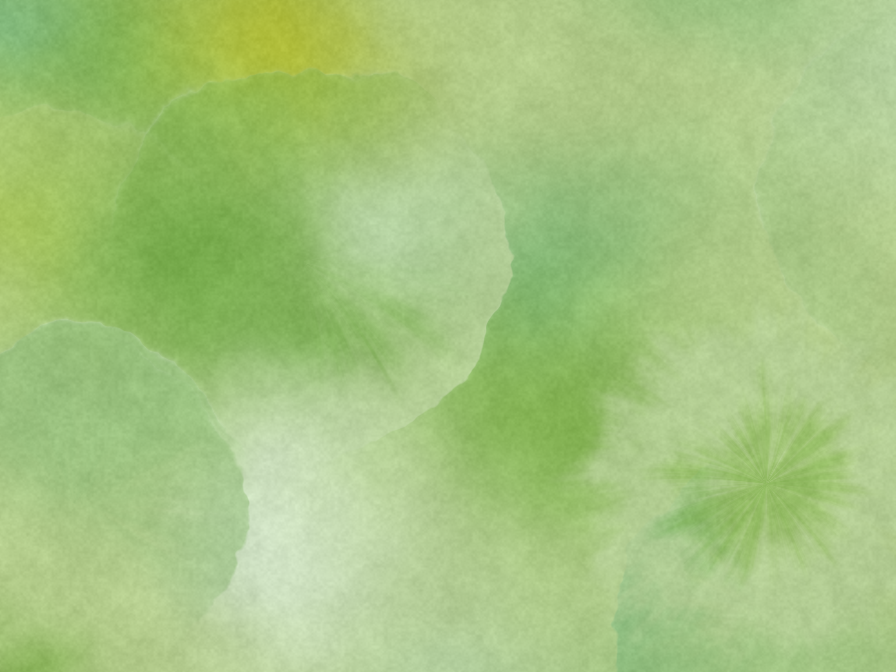
Write a Shadertoy shader that draws this background.

```glsl
// Layered green watercolour: soft pigment washes on warped coordinates,
// round veils with a crisp dried edge on one side, one feathered bloom
// with radial streaks, and a fine paper grain over everything.

const vec3 LEAF  = vec3(0.45, 0.66, 0.28);
const vec3 MOSS  = vec3(0.51, 0.70, 0.31);
const vec3 SAGE  = vec3(0.59, 0.75, 0.49);
const vec3 TEAL  = vec3(0.50, 0.72, 0.49);
const vec3 KHAKI = vec3(0.70, 0.79, 0.50);
const vec3 PALE  = vec3(0.71, 0.81, 0.59);
const vec3 MIST  = vec3(0.73, 0.84, 0.67);
const vec3 MILK  = vec3(0.82, 0.89, 0.78);
const vec3 LIME  = vec3(0.70, 0.80, 0.38);
const vec3 GOLD  = vec3(0.71, 0.74, 0.18);

float hash(vec2 p) {
    return fract(sin(dot(p, vec2(12.9898, 78.233))) * 43758.5453);
}

float noise(vec2 p) {
    vec2 i = floor(p), f = fract(p);
    f = f * f * (3.0 - 2.0 * f);
    float low = mix(hash(i), hash(i + vec2(1, 0)), f.x);
    float high = mix(hash(i + vec2(0, 1)), hash(i + vec2(1, 1)), f.x);
    return mix(low, high, f.y);
}

// Fractal noise, centred on zero.
float fbm(vec2 p) {
    float sum = 0.0, amp = 0.5;
    for (int i = 0; i < 5; i++) {
        sum += amp * (noise(p) - 0.5);
        p = mat2(1.6, 1.2, -1.2, 1.6) * p + 7.3;
        amp *= 0.55;
    }
    return sum;
}

// Soft elliptical patch of pigment.
vec3 wash(vec3 col, vec2 p, vec2 centre, vec2 size, vec3 tint, float strength) {
    vec2 q = (p - centre) / size;
    return mix(col, tint, strength * exp(-dot(q, q)));
}

// Disc whose edge is crisp toward 'facing' and fades inward over 'depth'.
vec3 veil(vec3 col, vec2 p, vec2 centre, float radius, vec2 facing,
          float depth, vec3 tint, float strength, float rimLight) {
    vec2 q = p - centre;
    float r = length(q);
    vec2 dir = q / max(r, 0.001);
    float d = r - radius + 0.07 * fbm(p * 8.0);
    float side = smoothstep(0.25, 0.85, dot(dir, normalize(facing)));
    float streak = fbm(dir * 8.0 + r * 4.0) + 0.6 * fbm(p * 14.0);
    float fade = d / (depth * max(0.3, 1.0 + 1.3 * streak));
    float soft = max(0.002, 1.0 / iResolution.y);
    float inside = smoothstep(soft, -soft, d);
    col = mix(col, tint, strength * side * inside * exp(-fade * fade));
    float broken = clamp(0.5 + 1.6 * fbm(p * 22.0), 0.0, 1.0);
    return mix(col, MILK, rimLight * side * broken * exp(-abs(d) / 0.0035));
}

// Dark heart bleeding into a pale ring through radial feathers.
vec3 feathered(vec3 col, vec2 p, vec2 centre, float radius) {
    vec2 q = p - centre;
    float r = length(q);
    vec2 dir = q / max(r, 0.001);
    float streak = fbm(dir * 6.0 + r * 3.0);
    float s = r / radius + 0.6 * streak + 0.5 * fbm(p * 13.0);
    float ring = smoothstep(0.15, 0.65, s) * (1.0 - smoothstep(0.75, 1.2, s));
    float heart = 1.0 - smoothstep(0.0, 0.62, s);
    col = mix(col, PALE, 0.85 * ring);
    return mix(col, MOSS, 0.7 * heart);
}

void mainImage(out vec4 fragColor, in vec2 fragCoord) {
    vec2 p = fragCoord / iResolution.y;
    p.x += 0.5 * (4.0 / 3.0 - iResolution.x / iResolution.y);
    vec2 w = p + 0.13 * vec2(fbm(p * 5.0), fbm(p * 5.0 + 31.0));

    // Ground washes along the top and right
    vec3 col = mix(PALE, KHAKI, 0.5);
    col = wash(col, w, vec2(0.15, 0.95), vec2(0.26, 0.18), MOSS, 0.95);
    col = wash(col, w, vec2(0.0, 1.0), vec2(0.14, 0.13), TEAL, 0.9);
    col = wash(col, w, vec2(0.42, 0.95), vec2(0.16, 0.15), GOLD, 0.85);
    col = wash(col, w, vec2(1.08, 1.02), vec2(0.17, 0.09), SAGE, 0.9);
    col = wash(col, w, vec2(0.93, 0.70), vec2(0.20, 0.10), SAGE, 0.5);
    col = wash(col, w, vec2(0.80, 0.58), vec2(0.17, 0.15), TEAL, 0.9);
    col = wash(col, w, vec2(0.82, 0.37), vec2(0.23, 0.19), MOSS, 1.0);
    col = wash(col, w, vec2(0.80, 0.34), vec2(0.12, 0.10), MOSS, 0.8);
    col = veil(col, p, vec2(1.45, 0.72), 0.31, vec2(-1, 0), 0.13, SAGE, 0.35, 0.3);
    col = wash(col, w, vec2(1.34, 0.92), vec2(0.17, 0.20), MIST, 0.7);

    // Left veil and the large central disc
    col = veil(col, p, vec2(0.08, 0.58), 0.26, vec2(0, 1), 0.22, KHAKI, 0.5, 0.35);
    col = wash(col, w, vec2(0.02, 0.65), vec2(0.16, 0.14), LIME, 0.9);
    col = veil(col, p, vec2(0.45, 0.61), 0.30, vec2(-0.4, 0.9), 0.18, MOSS, 0.45, 0.4);
    col = wash(col, w, vec2(0.32, 0.62), vec2(0.24, 0.20), LEAF, 0.95);
    col = wash(col, w, vec2(0.47, 0.49), vec2(0.19, 0.12), LEAF, 0.9);
    col = veil(col, p, vec2(0.45, 0.61), 0.30, vec2(0.9, -0.4), 0.15, PALE, 0.9, 0.3);
    col = wash(col, w, vec2(0.59, 0.68), vec2(0.12, 0.10), MIST, 0.8);

    // Milky run-off along the bottom
    col = wash(col, w, vec2(0.58, 0.13), vec2(0.25, 0.24), PALE, 0.9);
    col = wash(col, w, vec2(0.41, 0.20), vec2(0.13, 0.21), MILK, 0.95);
    col = wash(col, w, vec2(0.69, 0.03), vec2(0.13, 0.08), MIST, 0.7);
    col = veil(col, p, vec2(0.11, 0.25), 0.26, vec2(0.1, 1), 0.20, SAGE, 0.8, 0.55);
    col = veil(col, p, vec2(0.12, 0.25), 0.24, vec2(1, 0.3), 0.14, SAGE, 0.6, 0.25);
    col = wash(col, w, vec2(0.10, 0.33), vec2(0.17, 0.12), SAGE, 0.7);
    col = wash(col, w, vec2(0.0, 0.01), vec2(0.09, 0.06), MOSS, 0.7);

    // Lower right: dark pool and feathered bloom
    col = veil(col, p, vec2(1.16, 0.08), 0.25, vec2(-1, 0), 0.14, TEAL, 0.85, 0.1);
    col = wash(col, w, vec2(1.10, 0.0), vec2(0.28, 0.10), SAGE, 0.75);
    col = feathered(col, p, vec2(1.14, 0.28), 0.25);

    // Mottled pigment and paper grain
    col += 0.07 * fbm(p * 9.0) + 0.06 * fbm(p * 45.0);
    col += 0.035 * (noise(p * 190.0) - 0.5) + 0.02 * (noise(p * 370.0) - 0.5);
    fragColor = vec4(clamp(col, 0.0, 1.0), 1.0);
}
```
